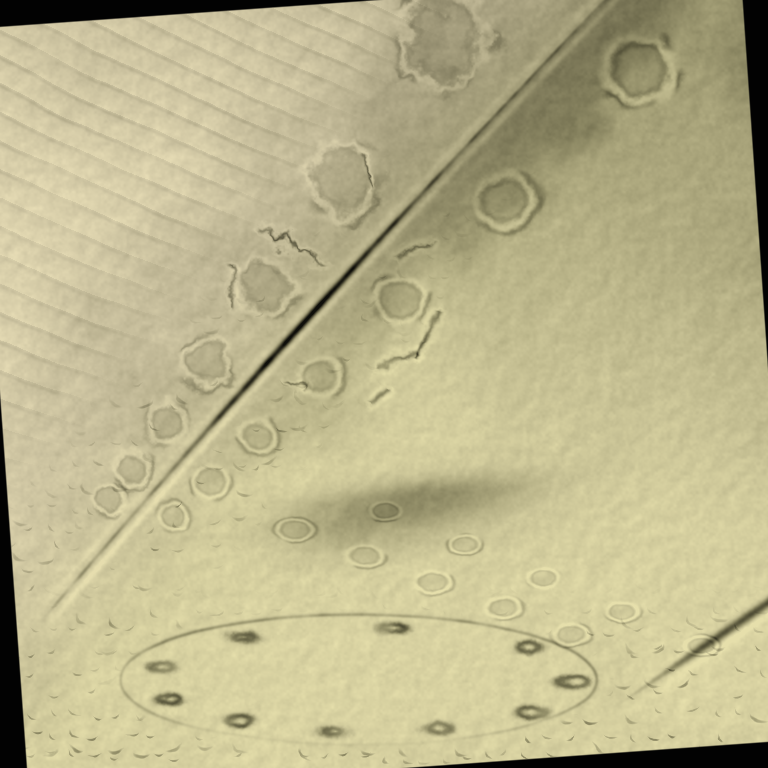
Give the GLSL for this texture, as a WebGL 2 fragment shader.

```glsl
#version 300 es
precision highp float;

uniform vec2 u_resolution;
out vec4 fragColor;

const vec3 MARGIN = vec3(0.008);
const vec3 WARM = vec3(1.0, 0.955, 0.785);
const vec3 OLIVE = vec3(1.0, 0.970, 0.745);
const vec2 OVAL_CENTER = vec2(0.465, 0.885);
const vec2 OVAL_SIZE = vec2(0.310, 0.085);
const float GRAIN = 0.03;
const float RELIEF = 0.10;
const float STRIPES = 27.0;

// Short cracks as start and end
const vec4 CRACKS[8] = vec4[8](
  vec4(0.34, 0.30, 0.425, 0.34), vec4(0.573, 0.405, 0.545, 0.46),
  vec4(0.545, 0.46, 0.495, 0.476), vec4(0.522, 0.332, 0.556, 0.322),
  vec4(0.378, 0.496, 0.40, 0.502), vec4(0.487, 0.52, 0.505, 0.508),
  vec4(0.47, 0.205, 0.488, 0.238), vec4(0.302, 0.345, 0.30, 0.40));

float hash(vec2 p) {
  vec3 q = fract(p.xyx * 0.1031);
  q += dot(q, q.yzx + 33.33);
  return fract((q.x + q.y) * q.z);
}

float noise(vec2 p) {
  vec2 i = floor(p), f = fract(p);
  f = f * f * (3.0 - 2.0 * f);
  return mix(mix(hash(i), hash(i + vec2(1, 0)), f.x),
             mix(hash(i + vec2(0, 1)), hash(i + 1.0), f.x), f.y);
}

float fbm(vec2 p) {
  float sum = 0.0, amp = 0.5;
  for (int i = 0; i < 4; i++) {
    sum += amp * noise(p);
    p = p * 2.03 + 17.0;
    amp *= 0.5;
  }
  return sum;
}

float bell(float x, float w) { x /= w; return exp(-x * x); }

float segment(vec2 p, vec2 a, vec2 b) {
  p -= a;
  b -= a;
  return length(p - b * clamp(dot(p, b) / dot(b, b), 0.0, 1.0));
}

// Raised ring: pale rim, broken dark arc, dim inside
float ring(vec2 q, float r, float wobble, float breaks) {
  float d = length(q) - r + wobble * r, w = r * 0.13;
  float side = dot(q, vec2(0.6, 0.8)) / (length(q) + 0.001);
  float arc = smoothstep(0.35, 0.75, breaks + 0.2 * side);
  return 0.07 * bell(d, w * 1.5) - 0.17 * arc * bell(d - 1.6 * w, w)
       - 0.09 * bell(d + 1.7 * w, w) - 0.035 * smoothstep(0.0, -r * 0.5, d);
}

// Random curved dash in each grid cell
float flakes(vec2 g) {
  vec2 id = floor(g);
  vec2 c = fract(g) - 0.5 - 0.35 * (vec2(hash(id), hash(id + 7.0)) - 0.5);
  float a = 1.6 * (hash(id + 19.0) - 0.6);
  c *= mat2(cos(a), -sin(a), sin(a), cos(a));
  c.y += 1.5 * c.x * c.x;
  return smoothstep(0.3, 0.08, length(c * vec2(1, 4))) * step(0.45, hash(id + 31.0));
}

void main() {
  vec2 p = gl_FragCoord.xy / u_resolution;
  p.y = 1.0 - p.y; // measured downward from here on
  float px = 1.0 / u_resolution.y;
  float cloud = fbm(p * 9.0) - 0.47, rough = fbm(p * 45.0) - 0.47;
  float breaks = noise(p * 38.0);

  // Broad light on both sides of the diagonal seam
  float s = 0.741 * (p.x - 0.788 + 0.907 * p.y + 0.07 * p.y * (0.814 - p.y));
  float lower = smoothstep(0.1, 0.8, p.y);
  float left = mix(mix(0.65, 0.81, lower), 0.845, smoothstep(0.02, 0.3, 0.15 * cloud - s));
  left -= 0.04 * smoothstep(0.35, 0.0, p.y);
  float right = mix(0.64, 0.84, smoothstep(0.0, 0.75, p.y + 0.35 * (0.7 - p.x)));
  right -= mix(0.17, 0.04, lower) * smoothstep(0.145, 0.05, s + 0.12 * cloud);
  right -= 0.13 * smoothstep(0.2, 0.0, p.y + 0.2 * cloud) * smoothstep(0.06, 0.2, s);
  float tone = mix(left, right, smoothstep(-0.004, 0.004, s)) + 0.06 * cloud;

  // Fanned stripes on the left
  float stripe = fract((p.y - (0.55 - 0.4 * p.y) * p.x + 0.012 * cloud) * STRIPES);
  tone += smoothstep(0.1, 0.24, -s) * smoothstep(0.75, 0.6, p.y)
        * (0.045 * (stripe - 0.5) - 0.07 * bell(stripe - 0.1, 0.08) * noise(p * 14.0));

  // Dark plume
  vec2 plume = p - vec2(0.55, 0.648);
  plume.y += 0.13 * plume.x + 0.012 * cloud;
  tone -= 0.27 * bell(plume.x, 0.13) * bell(plume.y, plume.y < 0.0 ? 0.024 : 0.038);
  tone -= 0.11 * bell(p.x - 0.45, 0.13) * bell(p.y - 0.69, 0.04);

  // Two rows of rings shrinking along the seam
  for (int i = 0; i < 7; i++) {
    float nr = pow(0.77, float(i)), nl = pow(0.75, float(i));
    vec2 cr = vec2(0.067, 0.827) + nr * vec2(0.766, -0.736);
    vec2 cl = vec2(0.045, 0.781) + nl * vec2(0.534, -0.729);
    tone += (0.8 + 0.6 * nr) * ring((p - cr) * vec2(1, 1.1), mix(0.013, 0.044, nr), 0.5 * rough, breaks);
    tone += ring(p - cl, mix(0.012, 0.055, nl), 0.9 * rough, breaks);
  }

  // Flattened rings on a skewed lattice
  for (int k = 0; k < 10; k++) {
    float i = float(k % 2), j = float(k / 2);
    vec2 c = vec2(0.384, 0.69) + j * vec2(0.09, 0.034) + i * vec2(0.118 + 0.013 * j, 0.01 * j - 0.025);
    tone += 0.9 * ring((p - c) * vec2(1, 1.7), 0.023 - 0.003 * i, 0.4 * rough, breaks);
  }

  // Oval panel with studs around its inside
  vec2 e = (p - OVAL_CENTER) / OVAL_SIZE;
  float oval = length(e) - 1.0 + 0.04 * cloud;
  tone = mix(tone, 0.85, 0.7 * smoothstep(0.02, -0.06, oval));
  tone -= (0.1 + 0.16 * breaks) * bell(oval / (length(e / OVAL_SIZE) + 0.01), 0.0025) * smoothstep(1.0, 0.88, p.y);
  for (int i = 0; i < 10; i++) {
    float turn = float(i) * 0.6283, a = turn - 1.43 + 0.22 * sin(turn);
    vec2 q = p - vec2(0.475, 0.885) - vec2(0.273, 0.068) * vec2(cos(a), sin(a));
    tone -= (0.22 + 0.3 * breaks) * bell(length(q * vec2(40, 100)) - 0.5 + rough, 0.4);
  }

  // Scattered flakes and cracks
  float band = smoothstep(0.015, 0.04, abs(s)) * smoothstep(0.15, 0.07, abs(s)) * lower;
  float ground = smoothstep(0.74, 0.9, p.y) * smoothstep(0.04, 0.15, oval);
  vec2 bent = p + 0.016 * vec2(rough, cloud);
  tone -= 0.24 * max(0.8 * band, ground) * max(flakes(bent * 24.0), flakes(bent * 37.0 + 9.0)) * (0.3 + breaks);
  for (int i = 0; i < 8; i++) {
    float d = segment(p + 0.035 * vec2(rough, -rough), CRACKS[i].xy, CRACKS[i].zw);
    tone += 0.05 * bell(d - 0.007, 0.004) - (0.12 + 0.28 * breaks) * bell(d, 0.0032);
  }

  // Seam groove and its pale lips
  float deep = bell(p.y - 0.43, 0.16);
  float groove = (0.55 * deep + 0.24 * noise(p * 55.0)) * bell(s, mix(0.0025, 0.0045, deep));
  float lips = 0.11 * bell(s - 0.01, 0.005) + 0.05 * bell(s + 0.011, 0.005);
  tone += smoothstep(0.83, 0.76, p.y) * (lips - groove);

  // Fold in the lower right
  float fold = 0.83 * (p.y - 1.465 + 0.68 * p.x), m = smoothstep(0.79, 0.94, p.x);
  tone += m * (0.08 * bell(fold - 0.013, 0.006) - 0.5 * bell(fold, mix(0.002, 0.006, m)));

  // Surface relief, grain and tint
  tone += RELIEF * (fbm(p * 60.0) - fbm(p * 60.0 + 0.35)) + GRAIN * (noise(p * 240.0) - 0.5);
  tone = clamp(tone, 0.06, 0.9);
  vec3 tint = mix(WARM, OLIVE, smoothstep(-0.15, 0.12, s));
  tint.b -= 0.16 * max(0.0, 0.78 - tone);

  // Tilted sheet on a black margin
  vec2 low = p - vec2(0.072 * (p.y - 0.512), 0.035 - 0.071 * p.x);
  vec2 high = vec2(0.967 + 0.069 * p.y, 1.038 - 0.072 * p.x) - p;
  float inset = min(min(low.x, low.y), min(high.x, high.y));
  fragColor = vec4(mix(MARGIN, tone * tint, smoothstep(-px, px, inset)), 1.0);
}
```
